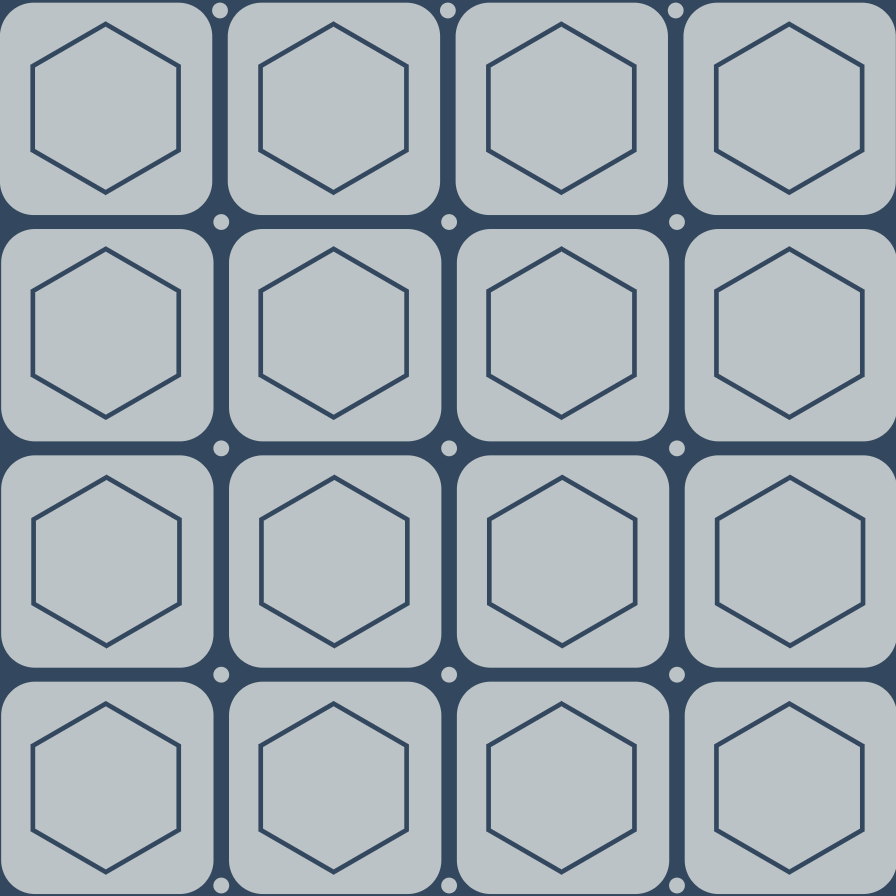
Give the GLSL for this pattern, as a WebGL 2 fragment shader.

```glsl
#version 300 es
precision highp float;
// Four by four rounded tiles with outlined hexagons and small dots at the joints.

uniform vec2 u_resolution;
out vec4 fragColor;

const vec3 TILE_COLOR = vec3(0.735, 0.764, 0.778);
const vec3 GROUT_COLOR = vec3(0.200, 0.284, 0.367);

// Lengths are fractions of the canvas.
const float GRID_COUNT = 4.0;
const vec2 FIRST_CENTER = vec2(0.1198, 0.1207);
const vec2 PITCH = vec2(0.2543, 0.2526);
const float TILE_HALF = 0.1185;
const float TILE_RADIUS = 0.0378;
const float HEX_APOTHEM = 0.0814;
const float HEX_HALF_LINE = 0.0026;
const float DOT_RADIUS = 0.0088;
const float DOT_EDGE_INSET = 0.0117;
const float TOP_ROW_SHIFT = -0.0014;

// Slight hexagon misplacement in each row, bottom to top.
const vec2 HEX_SHIFT[4] = vec2[4](
    vec2(-0.0017, 0.0000), vec2(-0.0009, 0.0000),
    vec2(-0.0017, 0.0023), vec2(-0.0005, 0.0007));

float roundedBox(vec2 p, float halfSize, float radius) {
    vec2 q = abs(p) - halfSize + radius;
    return length(max(q, 0.0)) + min(max(q.x, q.y), 0.0) - radius;
}

// Pointed-top hexagon; its straight-sided field keeps the outline corners sharp.
float hexagon(vec2 p, float apothem) {
    p = abs(p);
    return max(p.x, dot(p, vec2(0.5, 0.8660254))) - apothem;
}

float coverage(float distance, float pixel) {
    return clamp(0.5 - distance / pixel, 0.0, 1.0);
}

void main() {
    vec2 p = gl_FragCoord.xy / u_resolution;
    float pixel = 1.0 / min(u_resolution.x, u_resolution.y);
    vec2 grid = (p - FIRST_CENTER) / PITCH;

    // Nearest tile and its hexagon
    vec2 cell = clamp(round(grid), 0.0, GRID_COUNT - 1.0);
    vec2 local = p - FIRST_CENTER - cell * PITCH;
    local.x -= TOP_ROW_SHIFT * step(GRID_COUNT - 1.5, cell.y);
    float tile = roundedBox(local, TILE_HALF, TILE_RADIUS);
    float outline = abs(hexagon(local - HEX_SHIFT[int(cell.y)], HEX_APOTHEM)) - HEX_HALF_LINE;

    // Nearest joint dot; the outer rows are pulled inside the canvas
    vec2 joint = clamp(round(grid - 0.5), vec2(0.0, -1.0), vec2(GRID_COUNT - 2.0, GRID_COUNT - 1.0));
    vec2 dotCenter = FIRST_CENTER + (joint + 0.5) * PITCH;
    dotCenter.y = clamp(dotCenter.y, DOT_EDGE_INSET, 1.0 - DOT_EDGE_INSET);
    dotCenter.x += TOP_ROW_SHIFT * step(GRID_COUNT - 1.5, joint.y);
    float jointDot = length(p - dotCenter) - DOT_RADIUS;

    // Layers from back to front
    vec3 color = mix(GROUT_COLOR, TILE_COLOR, coverage(tile, pixel));
    color = mix(color, GROUT_COLOR, coverage(outline, pixel));
    color = mix(color, TILE_COLOR, coverage(jointDot, pixel));
    fragColor = vec4(color, 1.0);
}
```
